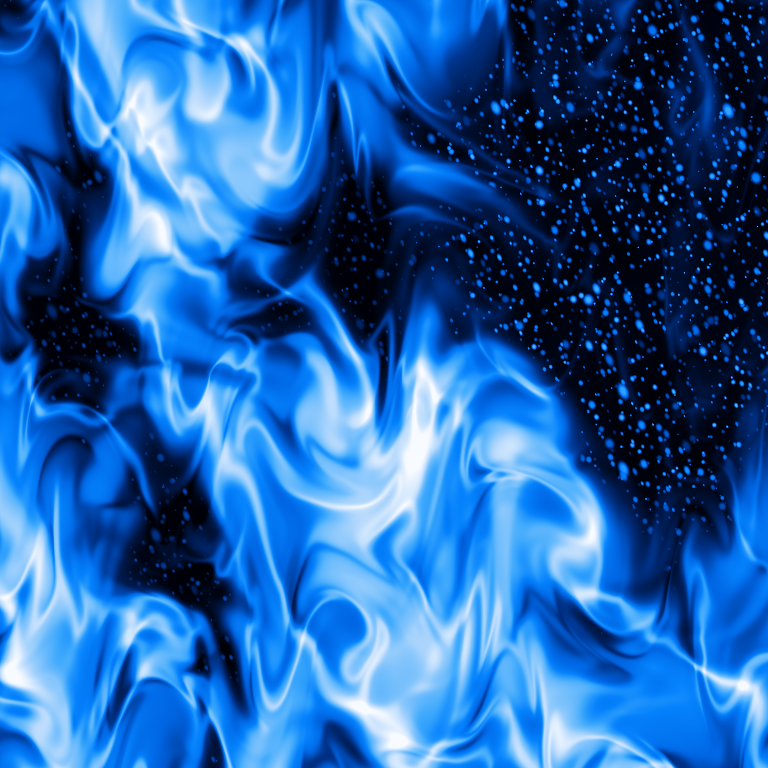
Reproduce this texture procedurally as a three.js fragment shader.

```glsl
// Blue flames with bright folded sheets, beside a dark sky full of drifting sparks.
varying vec2 vUv;

#define FLAME_SCALE vec2(14.0, 11.0)
#define STIR 0.95
#define SHEET_GAIN 0.42
#define FINE_GAIN 0.30
#define RIM_GAIN 0.36
#define WISP_GAIN 0.25
#define CREASE_GAIN 0.20
#define CORE_GAIN 0.40
#define VOID_DEPTH 0.42
#define SPARK_CELLS 22.0
#define SPARK_SHARE 0.75
#define SPARK_DIR vec2(0.42, -0.907)

float hash(vec2 p) {
  return fract(sin(dot(p, vec2(127.1, 311.7))) * 43758.545);
}

// Layered sine shears that stir the plane like a fluid.
vec2 stir(vec2 p) {
  float size = 1.0;
  float angle = 0.4;
  for (int i = 0; i < 7; i++) {
    vec2 dir = vec2(cos(angle), sin(angle));
    p += STIR * size * vec2(-dir.y, dir.x) * sin(dot(p, dir) / size + angle * 1.7);
    angle += 2.4;
    size *= 0.78;
  }
  return p;
}

// Wave with a soft slope on one side and a steep edge on the other.
float sheet(float x) {
  return 0.5 + 0.5 * sin(x + 0.85 * sin(x));
}

// Thin line wherever the wave crosses zero.
float rim(float x) {
  float wave = sin(x);
  return exp(-14.0 * wave * wave);
}

float glow(vec2 p, vec2 center, float radius) {
  vec2 d = (p - center) / radius;
  return exp(-dot(d, d));
}

float ramp(float low, float high, float x) {
  return clamp((x - low) / (high - low), 0.0, 1.0);
}

// Heat from 0 to 1 becomes black, navy, blue, sky and near white.
vec3 flameColor(float heat) {
  vec3 color = mix(vec3(0.0, 0.0, 0.015), vec3(0.0, 0.02, 0.08), ramp(0.0, 0.08, heat));
  color = mix(color, vec3(0.0, 0.10, 0.30), ramp(0.08, 0.21, heat));
  color = mix(color, vec3(0.0, 0.21, 0.56), ramp(0.21, 0.33, heat));
  color = mix(color, vec3(0.0, 0.40, 0.89), ramp(0.33, 0.47, heat));
  color = mix(color, vec3(0.02, 0.51, 0.99), ramp(0.47, 0.60, heat));
  color = mix(color, vec3(0.24, 0.66, 0.99), ramp(0.60, 0.71, heat));
  color = mix(color, vec3(0.71, 0.85, 0.99), ramp(0.71, 0.89, heat));
  return mix(color, vec3(0.97, 0.98, 1.0), ramp(0.89, 1.05, heat));
}

// Cellular sparks: one short streak in some cells of a tilted grid.
float sparks(vec2 uv, float cells, float seed) {
  vec2 along = SPARK_DIR;
  vec2 p = vec2(dot(uv, vec2(-along.y, along.x)), dot(uv, along)) * cells + seed;
  vec2 id = floor(p);
  vec2 center = 0.36 + 0.28 * vec2(hash(id), hash(id + 17.3));
  vec2 d = fract(p) - center;
  d.y *= mix(0.55, 1.0, hash(id + 5.1));
  float radius = mix(0.09, 0.23, hash(id + 31.7));
  float lit = step(hash(id + 53.9), SPARK_SHARE) * mix(0.25, 0.75, hash(id + 71.2));
  return lit * smoothstep(radius, radius * 0.2, length(d));
}

void main() {
  vec2 uv = vUv;
  vec2 flow = stir(uv * FLAME_SCALE);
  vec2 fine = stir(uv * FLAME_SCALE * 1.8 + 4.0);

  // Wide sheets, finer sheets, bright rims, thin wisps and dark creases.
  float broad = sheet(flow.x * 1.3 + flow.y * 0.4);
  float small = sheet(fine.x * 1.1 + flow.y * 0.6);
  float edge = rim(flow.y * 0.8 + fine.x * 0.3);
  float wisp = rim(fine.x * 0.5 + fine.y * 0.7 + broad);
  float crease = rim(fine.y * 0.6 - flow.x * 0.5 + 1.0);
  float folds = SHEET_GAIN * broad + FINE_GAIN * small + RIM_GAIN * edge
    + WISP_GAIN * wisp - CREASE_GAIN * crease;

  // Hot cores and dark hollows, bent by the flow.
  vec2 place = uv + 0.35 * (flow / FLAME_SCALE - uv);
  float cores = glow(place, vec2(0.24, 0.85), 0.17)
    + glow(place, vec2(0.52, 0.42), 0.16)
    + glow(place, vec2(0.60, 0.18), 0.19)
    + 0.5 * glow(place, vec2(0.08, 0.25), 0.22)
    + 0.5 * glow(place, vec2(0.95, 0.10), 0.16);
  float hollows = glow(place, vec2(0.08, 0.58), 0.10)
    + glow(place, vec2(0.42, 0.65), 0.13)
    + glow(place, vec2(0.29, 0.26), 0.09)
    + 0.8 * glow(place, vec2(0.76, 0.15), 0.08);
  float heat = 0.05 + folds + CORE_GAIN * cores - VOID_DEPTH * hollows;
  heat -= 0.35 * max(heat - 0.75, 0.0);

  // Open night sky at the upper right, with faint smoke.
  float skyDistance = length((place - vec2(0.88, 0.72)) * vec2(1.15, 1.0));
  float sky = smoothstep(0.46, 0.28, skyDistance);
  heat = mix(heat, 0.02 + 0.34 * folds * folds, sky);
  heat = max(heat, 0.02);

  // Sparks of several sizes show where it is dark.
  float spark = 0.0;
  for (int i = 0; i < 5; i++) {
    float level = float(i);
    spark = max(spark, sparks(uv, SPARK_CELLS * (1.0 + 0.36 * level), 9.0 * level + 3.7));
  }
  float dark = smoothstep(0.42, 0.14, heat);
  heat = max(heat, spark * dark * mix(0.5, 1.0, sky));

  gl_FragColor = vec4(flameColor(heat), 1.0);
}
```
